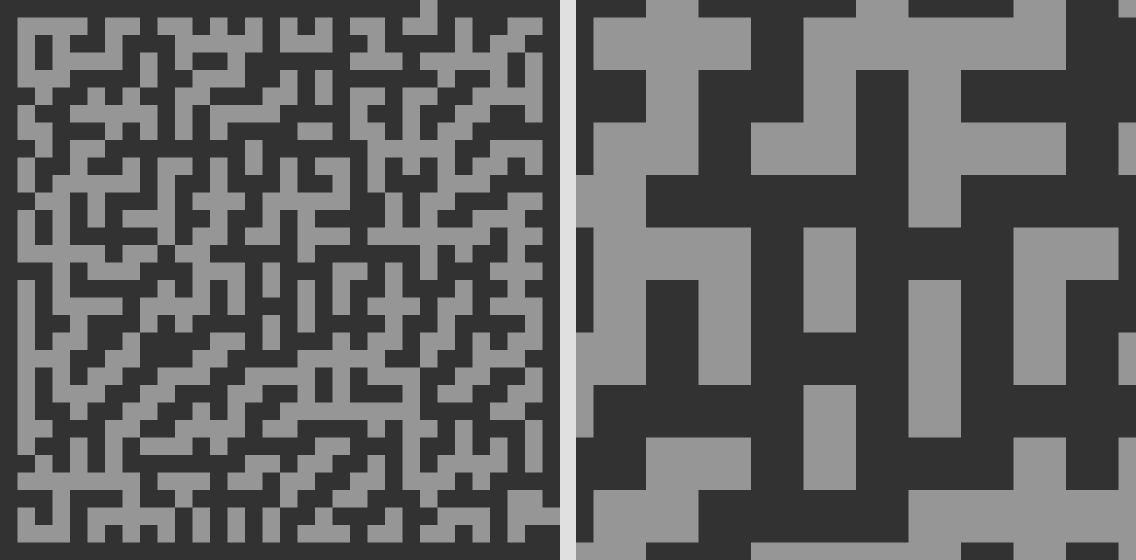
Left, the full canvas; right, a detail of the centre.
This pattern is drawn by a WebGL 1 fragment shader. Its source:

```glsl
precision highp float;
// Draws a blocky two-tone labyrinth of one-cell-wide passages inside a wall.
// Cells are grown row by row from the top: each looks at its left and upper
// neighbours, continues or turns their lines by chance, and avoids solid blocks.

uniform vec2 u_resolution;

const int CELLS = 32;               // cells per side, wall included
const int LAST = CELLS - 1;         // index of the right and bottom wall
const int TOP_GATE = 24;            // column of the opening in the top wall
const int SIDE_GATE = 29;           // row of the opening in the right wall
const float STRAIGHT_CHANCE = 0.5;  // lines that run on instead of turning
const float PASSAGE_BIAS = 0.02;    // slight preference for passages
const float CHECKER_CHANCE = 0.09;  // corners that touch only diagonally
const float BLOB_CHANCE = 0.06;     // solid two by two wall blocks
const vec2 SEED = vec2(17.0, 43.0);
const vec3 WALL_COLOR = vec3(0.196);
const vec3 PASSAGE_COLOR = vec3(0.588);

float hash(vec2 p) {
  return fract(sin(dot(p + SEED, vec2(127.1, 311.7))) * 43758.5);
}

// Share of a pixel at p, with the given half width, covered by a unit cell.
float coverage(float cell, float p, float halfWidth) {
  float overlap = min(cell + 1.0, p + halfWidth) - max(cell, p - halfWidth);
  return max(overlap, 0.0) / (2.0 * halfWidth);
}

// Picks wall (0) or passage (1) from the neighbours already grown.
float grow(float left, float up, float upLeft, float dice) {
  if (left == up) {
    if (up != upLeft) return dice < CHECKER_CHANCE ? upLeft : up;
    return up < 0.5 && dice < BLOB_CHANCE ? 0.0 : 1.0 - up;
  }
  float onward = 1.0 - upLeft;
  float chance = STRAIGHT_CHANCE + PASSAGE_BIAS * (2.0 * onward - 1.0);
  return dice < chance ? onward : upLeft;
}

void main() {
  // Cell coordinates, with rows counted from the top.
  vec2 uv = gl_FragCoord.xy / u_resolution;
  vec2 p = vec2(uv.x, 1.0 - uv.y) * float(CELLS);
  vec2 halfPixel = 0.5 * float(CELLS) / u_resolution;

  float above[CELLS + 1];  // the previous row
  float ends[CELLS];       // 1 where that row differs from the one before it
  for (int i = 0; i < CELLS; i++) {
    above[i] = 0.0;
    ends[i] = 0.0;
  }
  above[CELLS] = 0.0;

  float passage = 0.0;
  for (int y = 0; y < CELLS; y++) {
    if (float(y) > p.y + halfPixel.y) break;
    float rowWeight = coverage(float(y), p.y, halfPixel.y);
    float left = 0.0;
    float upLeft = 0.0;

    for (int x = 0; x < CELLS; x++) {
      float up = above[x];
      float cell = 0.0;

      if (x == 0 || y == 0 || x == LAST || y == LAST) {
        // Outer wall with its two openings.
        bool gate = (y == 0 && x == TOP_GATE) || (x == LAST && y == SIDE_GATE);
        cell = gate ? 1.0 : 0.0;
      } else if ((x == LAST - 1 && (up < 0.5 || y == SIDE_GATE)) ||
                 (y == LAST - 1 && left < 0.5)) {
        // Keep the outer wall thin and the side opening connected.
        cell = 1.0;
      } else if (ends[x] > 0.5 && upLeft != up && above[x + 1] != up) {
        // Extend a cell that would otherwise be isolated.
        cell = up;
      } else {
        cell = grow(left, up, upLeft, hash(vec2(float(x), float(y))));
      }

      passage += cell * rowWeight * coverage(float(x), p.x, halfPixel.x);
      ends[x] = abs(cell - up);
      above[x] = cell;
      upLeft = up;
      left = cell;
    }
  }

  gl_FragColor = vec4(mix(WALL_COLOR, PASSAGE_COLOR, passage), 1.0);
}
```
